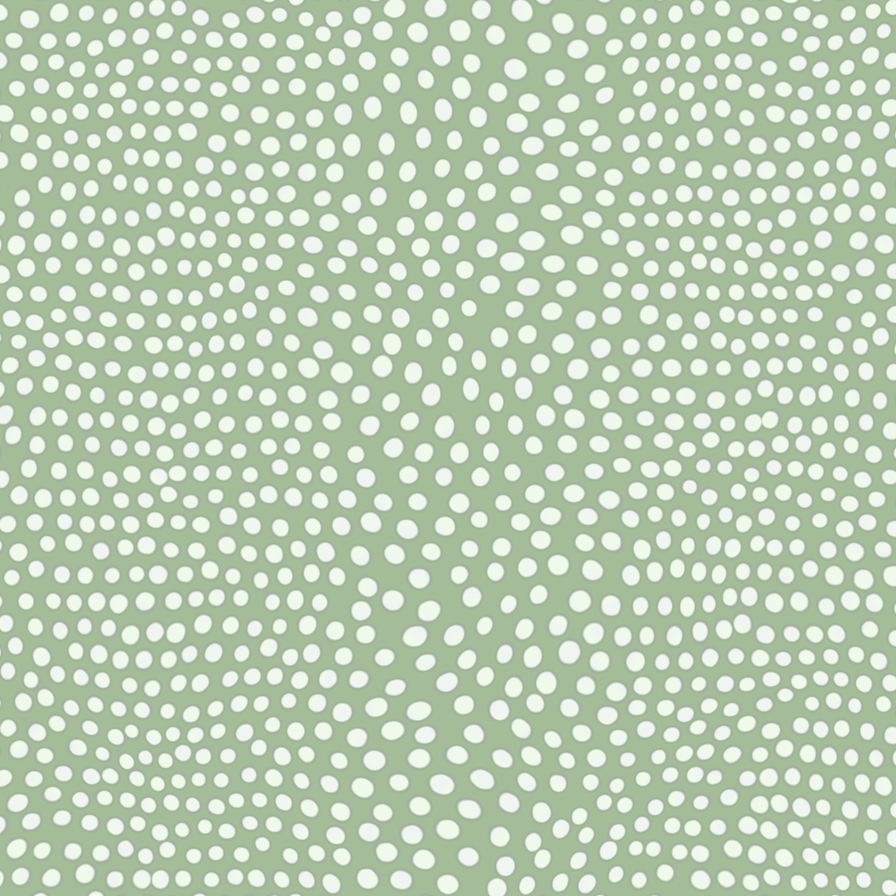
Write a WebGL 1 fragment shader that draws this pattern.

```glsl
precision highp float;

// Scattered off-white dots on sage green. Dots sit on a staggered grid whose
// jittered points repel each other; the columns spread apart and the dots grow
// toward the middle, while gradient noise bends the rows and the outlines.

uniform vec2 u_resolution;

const vec3 GREEN_SAGE = vec3(0.645, 0.742, 0.598);
const vec3 GREY_SAGE  = vec3(0.648, 0.718, 0.620);
const vec3 GREEN_WHITE = vec3(0.940, 0.980, 0.920);
const vec3 COOL_WHITE  = vec3(0.940, 0.962, 0.950);

const vec2 GRID = vec2(30.5, 35.0);     // mean columns and rows per canvas
const float SPREAD_CENTER = 0.52;       // x of the sparsest column
const float SPREAD_AMOUNT = 0.25;
const float SPREAD_FREQ = 9.42478;
const float JITTER = 0.56;
const float EDGE_SOFTNESS = 0.0015;

vec2 hash2(vec2 c) {
  vec3 q = fract(c.xyx * vec3(0.1031, 0.1030, 0.0973));
  q += dot(q, q.yzx + 33.33);
  return fract((q.xx + q.yz) * q.zy);
}

float cornerSlope(vec2 corner, vec2 offset) {
  return dot(hash2(corner) * 2.0 - 1.0, offset);
}

float gradientNoise(vec2 p) {
  vec2 i = floor(p);
  vec2 f = p - i;
  vec2 s = f * f * f * (f * (f * 6.0 - 15.0) + 10.0);
  vec2 e = vec2(1.0, 0.0);
  float low = mix(cornerSlope(i, f), cornerSlope(i + e, f - e), s.x);
  float high = mix(cornerSlope(i + e.yx, f - e.yx),
                   cornerSlope(i + e.xx, f - e.xx), s.x);
  return mix(low, high, s.y);
}

// Column density relative to the mean, lowest at the center.
float columnDensity(float x) {
  return 1.0 - SPREAD_AMOUNT * cos(SPREAD_FREQ * (x - SPREAD_CENTER));
}

// Canvas to grid units: x integrates the column density, noise bends the rows.
vec2 toGrid(vec2 p) {
  float swing = sin(SPREAD_FREQ * (p.x - SPREAD_CENTER)) / SPREAD_FREQ;
  vec2 bend = vec2(gradientNoise(p * 5.0 + 3.7),
                   gradientNoise(p * 5.0 + 41.3));
  return GRID * vec2(p.x - SPREAD_AMOUNT * swing, p.y) + 0.8 * bend;
}

// Jittered point of a cell, with alternate rows staggered.
vec2 seedPoint(vec2 cell) {
  float stagger = mod(cell.y, 2.0) * 0.5 - 0.25;
  vec2 jitter = (hash2(cell + 57.0) - 0.5) * JITTER;
  return cell + vec2(0.5 + stagger, 0.5) + jitter;
}

// Seed point pushed away from close neighbors.
vec2 relaxedPoint(vec2 cell) {
  vec2 point = seedPoint(cell);
  vec2 push = vec2(0.0);
  for (int j = -1; j <= 1; j++) {
    for (int i = -1; i <= 1; i++) {
      if (i == 0 && j == 0) continue;
      vec2 away = point - seedPoint(cell + vec2(float(i), float(j)));
      float gap = max(length(away), 0.001);
      push += away / gap * max(1.1 - gap, 0.0);
    }
  }
  return point + 0.4 * push;
}

// Signed distance to the nearest dot, in canvas units.
float dotDistance(vec2 p) {
  float density = columnDensity(p.x);
  float meanRadius = mix(0.0104, 0.0089, smoothstep(0.75, 1.2, density));
  vec2 g = toGrid(p);
  vec2 home = floor(g);
  float nearest = 1.0;
  for (int j = -1; j <= 1; j++) {
    for (int i = -1; i <= 1; i++) {
      vec2 cell = home + vec2(float(i), float(j));
      vec2 offset = (relaxedPoint(cell) - g) / (GRID * vec2(density, 1.0));
      float radius = meanRadius * mix(0.90, 1.10, hash2(cell + 131.0).x);
      nearest = min(nearest, length(offset) - radius);
    }
  }
  return nearest + 0.0010 * gradientNoise(p * 95.0);
}

void main() {
  float canvas = min(u_resolution.x, u_resolution.y);
  vec2 p = gl_FragCoord.xy / canvas;
  float d = dotDistance(p);
  float mottle = gradientNoise(p * 45.0 + 9.1);

  // Ground: greener in the open, greyer with a faint dark rim beside dots.
  float openness = smoothstep(0.001, 0.006, d + 0.004 * mottle);
  vec3 ground = mix(GREY_SAGE, GREEN_SAGE, openness);
  ground -= 0.025 * (1.0 - smoothstep(0.0010, 0.0040, d));

  // Dots: off-white with slight shifts of tint.
  vec3 white = mix(COOL_WHITE, GREEN_WHITE, smoothstep(-0.2, 0.1, mottle));

  float soft = max(EDGE_SOFTNESS, 0.75 / canvas);
  float cover = 1.0 - smoothstep(-soft, soft, d);
  gl_FragColor = vec4(mix(ground, white, cover), 1.0);
}
```
